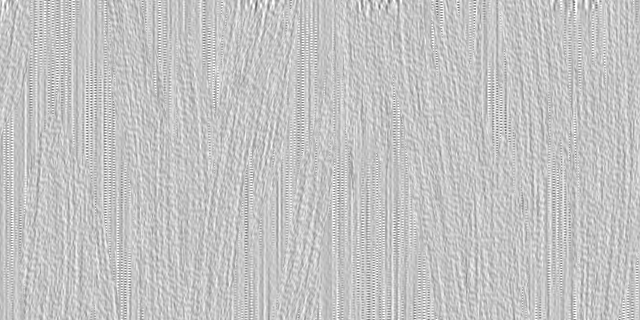
Give the GLSL for this texture, as a WebGL 1 fragment shader.

```glsl
precision highp float;
// Pale grey plaster: upright hairlines, partly dotted, under slanting furrowed brush strokes.

uniform vec2 u_resolution;

const float TAU = 6.2831853;
const float STROKES = 28.0;
const float BASE_GREY = 0.767;

float hash(vec2 p) {
  return fract(sin(dot(p, vec2(127.1, 311.7))) * 43758.5453);
}

float noise(vec2 p) {
  vec2 cell = floor(p);
  vec2 f = fract(p);
  f = f * f * (3.0 - 2.0 * f);
  float low = mix(hash(cell), hash(cell + vec2(1.0, 0.0)), f.x);
  float high = mix(hash(cell + vec2(0.0, 1.0)), hash(cell + vec2(1.0, 1.0)), f.x);
  return mix(low, high, f.y);
}

// Side-lit noise: a light flank beside a dark one, with no broad shading
float emboss(vec2 p, vec2 scale, vec2 offset) {
  return noise(p * scale) - noise((p + offset) * scale);
}

// Upright hairlines, with dotted columns that fade in and out
float uprightLines(vec2 p) {
  float lane = p.x * 74.0 + 0.9 * noise(vec2(p.x * 30.0, 4.0));
  float column = floor(lane);
  float phase = hash(vec2(column, 7.0)) + noise(vec2(column * 3.1, p.y * 14.0));
  float profile = 0.5 - 0.5 * cos(TAU * fract(lane));
  float strength = 0.30 * smoothstep(0.3, 1.0, noise(vec2(column * 0.7, p.y * 7.0)));
  float dots = profile * strength * sin(TAU * (p.y * 118.0 + phase));
  float hairs = emboss(p, vec2(150.0, 3.0), vec2(0.006, 0.0));
  float grain = emboss(p + 3.0, vec2(200.0, 100.0), vec2(0.005, 0.002));
  return dots + 0.17 * hairs + 0.10 * grain;
}

// Long furrows with fine grain between them; q.x runs across the stroke
float strokeRelief(vec2 q, float seed) {
  vec2 s = q + vec2(seed * 0.37, seed * 0.23);
  float wander = 1.2 * noise(s * vec2(20.0, 3.0));
  float comb = sin(TAU * (s.x * 46.0 + wander));
  float furrows = emboss(s, vec2(125.0, 5.0), vec2(0.007, 0.0));
  float grain = emboss(s, vec2(215.0, 105.0), vec2(0.005, 0.004));
  return 0.028 * comb + 0.12 * furrows + 0.18 * grain;
}

// Neighbouring strokes share a lean, which swings from side to side
float strokeLean(float x, float jitter) {
  float swing = cos(7.0 * (x - 0.85) - 3.0 * smoothstep(1.2, 1.7, x));
  return 0.04 + 0.14 * swing + 0.08 * (jitter - 0.5);
}

// Lays one tapered, bent stroke over the tone below
float addStroke(float tone, vec2 p, float seed, float width) {
  float startX = fract(seed * 0.618034 + 0.13) * width;
  float startY = hash(vec2(seed, 2.0));
  float lean = strokeLean(startX, hash(vec2(seed, 3.0)));
  float bend = 0.26 * (hash(vec2(seed, 4.0)) - 0.5);
  float halfWidth = mix(0.03, 0.085, hash(vec2(seed, 5.0)));
  float halfLength = mix(0.35, 0.7, hash(vec2(seed, 6.0)));

  float along = p.y - startY;
  float across = p.x - startX - lean * along - bend * along * along;
  float t = along / halfLength;
  float ragged = 0.05 * (noise(vec2(across * 80.0 + seed, p.y * 4.0)) - 0.5);
  float inside = halfWidth * (1.0 - t * t) - abs(across) + ragged;
  float cover = smoothstep(-0.003, 0.003, inside);
  return mix(tone, strokeRelief(vec2(across, p.y), seed), cover);
}

// Harsh light and dark ticks in a few patches along the top edge
float topTicks(vec2 p) {
  float patches = smoothstep(0.5, 0.65, noise(vec2(p.x * 5.0 + 2.0, 3.0)));
  float depth = smoothstep(0.93, 1.0, p.y + 0.04 * noise(vec2(p.x * 90.0, 1.0)) - 0.02);
  float ticks = emboss(p, vec2(130.0, 45.0), vec2(0.007, 0.0));
  return 0.45 * patches * depth * ticks;
}

void main() {
  vec2 p = gl_FragCoord.xy / u_resolution.y;
  float width = u_resolution.x / u_resolution.y;

  float tone = uprightLines(p);
  for (float i = 1.0; i <= STROKES; i += 1.0) {
    tone = addStroke(tone, p, i, width);
  }
  tone += topTicks(p);

  gl_FragColor = vec4(vec3(clamp(BASE_GREY + tone, 0.0, 1.0)), 1.0);
}
```
